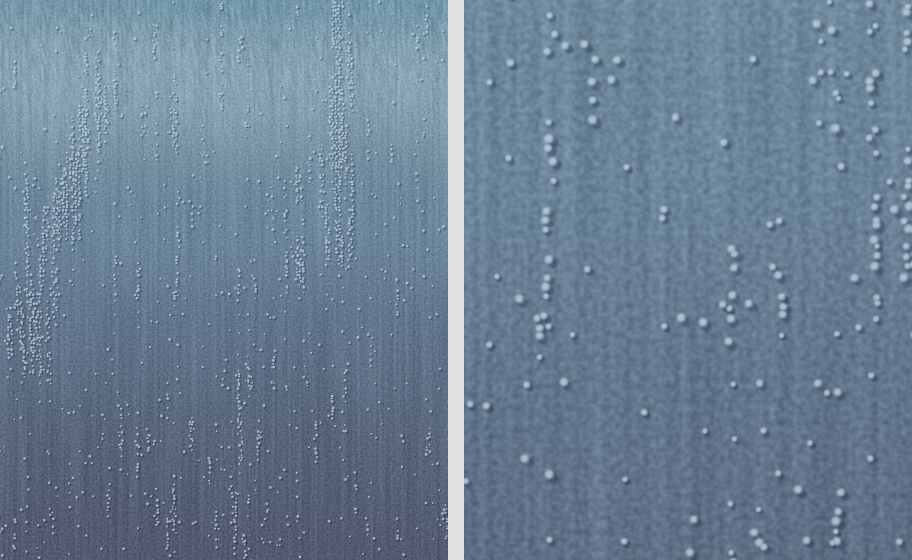
Left: the whole. Right: its middle third, enlarged.
Give the GLSL for this texture, as a Shadertoy shader.

```glsl
vec2 hash2(vec2 p) {
    vec3 q = fract(vec3(p.xyx) * vec3(0.1031, 0.1030, 0.0973));
    q += dot(q, q.yzx + 33.33);
    return fract((q.xx + q.yz) * q.zy);
}

vec2 gradientAt(vec2 cell) {
    float angle = 6.2832 * hash2(cell).x;
    return vec2(cos(angle), sin(angle));
}

float gradientNoise(vec2 p) {
    vec2 i = floor(p), f = p - i;
    vec2 u = f * f * f * (f * (f * 6.0 - 15.0) + 10.0);
    vec2 e = vec2(1.0, 0.0);
    float low = mix(dot(gradientAt(i), f), dot(gradientAt(i + e.xy), f - e.xy), u.x);
    float high = mix(dot(gradientAt(i + e.yx), f - e.yx), dot(gradientAt(i + e.xx), f - e.xx), u.x);
    return mix(low, high, u.y);
}

// Soft capsule between two points
float softBand(vec2 p, vec2 a, vec2 b, float width) {
    vec2 ab = b - a;
    float t = clamp(dot(p - a, ab) / dot(ab, ab), 0.0, 1.0);
    vec2 d = (p - a - ab * t) * vec2(1.0, 0.6);
    return exp(-dot(d, d) / (width * width));
}

// Chance of finding a bead: broad clumps broken into vertical runs
float beadDensity(vec2 p) {
    float clump = softBand(p, vec2(0.165, 0.81), vec2(0.045, 0.41), 0.042);
    clump += softBand(p, vec2(0.605, 1.0), vec2(0.608, 0.55), 0.027);
    clump += 0.65 * softBand(p, vec2(0.313, 0.86), vec2(0.318, 0.45), 0.008);
    clump += 0.50 * softBand(p, vec2(0.54, 0.80), vec2(0.53, 0.50), 0.016);
    clump += 0.50 * softBand(p, vec2(0.755, 0.84), vec2(0.76, 0.62), 0.009);
    clump += 0.45 * softBand(p, vec2(0.43, 0.36), vec2(0.42, 0.0), 0.045);
    float run = gradientNoise(vec2(p.x * 95.0, p.y * 7.0));
    float patches = gradientNoise(p * vec2(9.0, 4.0) + 17.0);
    float streak = smoothstep(0.27, 0.58, 0.95 * run + 0.52 * clump + 0.18 * patches);
    return 0.85 * streak + mix(0.025, 0.008, p.y);
}

// Raised beads: x is the lit side, y the shaded side
vec2 beadRelief(vec2 p, float spacing, vec2 light) {
    vec2 cell = floor(p / spacing), relief = vec2(0.0);
    for (int j = -1; j <= 1; j++) {
        for (int i = -1; i <= 1; i++) {
            vec2 id = cell + vec2(i, j);
            vec2 center = (id + 0.15 + 0.7 * hash2(id)) * spacing;
            vec2 traits = hash2(id + 71.0);
            float present = step(traits.x, beadDensity(center));
            vec2 d = (p - center) / (spacing * mix(0.38, 0.66, traits.y));
            float lit = 1.0 - smoothstep(0.25, 1.05, length(d - 0.2 * light));
            float shade = 1.0 - smoothstep(0.4, 1.25, length(d + 0.75 * light));
            relief = max(relief, present * vec2(lit, shade));
        }
    }
    return relief;
}

vec3 paintGradient(float y) {
    vec3 color = vec3(0.325, 0.355, 0.435);
    color = mix(color, vec3(0.345, 0.39, 0.475), smoothstep(0.0, 0.2, y));
    color = mix(color, vec3(0.38, 0.455, 0.54), smoothstep(0.15, 0.42, y));
    color = mix(color, vec3(0.425, 0.525, 0.605), smoothstep(0.38, 0.62, y));
    color = mix(color, vec3(0.53, 0.635, 0.69), smoothstep(0.62, 0.86, y));
    return mix(color, vec3(0.45, 0.59, 0.66), smoothstep(0.89, 1.0, y));
}

// Fine brushed lines, slanted hatching near the top and sandy grain
float brushedTone(vec2 p) {
    float lines = gradientNoise(vec2(p.x * 210.0, p.y * 4.0));
    lines += 0.6 * gradientNoise(vec2(p.x * 90.0, p.y * 2.0) + 31.0);
    float hatch = gradientNoise(vec2((p.x + 0.12 * p.y) * 170.0, p.y * 32.0));
    float grain = gradientNoise(p * 230.0) + 0.7 * gradientNoise(p * 370.0 + 9.0);
    return 0.055 * lines + 0.085 * hatch * smoothstep(0.68, 0.92, p.y) + 0.075 * grain;
}

void mainImage(out vec4 fragColor, in vec2 fragCoord) {
    vec2 p = fragCoord / iResolution.y;
    vec2 lightDirection = normalize(vec2(-0.7, 0.7));

    // Painted ground
    float wave = 0.05 * gradientNoise(p * vec2(3.0, 2.5) + 5.0);
    vec3 color = paintGradient(clamp(p.y + wave, 0.0, 1.0));
    color += brushedTone(p) * vec3(0.95, 1.0, 1.0);

    // Beads and their shadows
    vec2 relief = beadRelief(p, 0.0058, lightDirection);
    vec3 highlight = mix(vec3(0.74, 0.77, 0.85), vec3(0.73, 0.83, 0.87), p.y);
    color = mix(color, color * vec3(0.66, 0.70, 0.76), 0.8 * relief.y);
    color = mix(color, highlight, 0.85 * relief.x);

    fragColor = vec4(clamp(color, 0.0, 1.0), 1.0);
}
```
